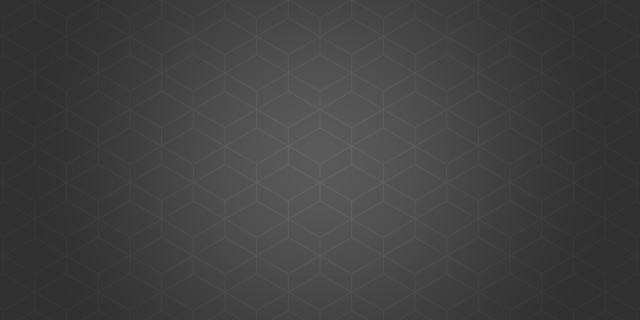
This background is drawn by a Shadertoy shader. Its source:

```glsl
// Faint outlines of stacked low boxes over a dark grey radial glow.

const vec2 TILE = vec2(0.198, 0.2284); // one box column by two box rows

// Distance to the box edges; every node sits on a staggered lattice.
float boxEdgeDistance(vec2 p) {
    vec2 q = abs(mod(p + 0.5 * TILE, TILE) - 0.5 * TILE);
    if (q.y > 0.25 * TILE.y) q = 0.5 * TILE - q; // fold onto the staggered row
    float slanted = abs(dot(q, normalize(vec2(0.25 * TILE.y, -0.5 * TILE.x))));
    float upright = abs(q.x);
    return min(slanted, upright);
}

void mainImage(out vec4 fragColor, in vec2 fragCoord) {
    vec2 p = (fragCoord - 0.5 * iResolution.xy) / iResolution.y;
    float pixel = 1.0 / iResolution.y;

    // Soft glow fading towards both sides
    float fade = smoothstep(0.0, 0.96, length(p - vec2(0.0, 0.01)));
    vec3 color = vec3(mix(0.349, 0.192, fade));

    // Hairlines, dimmed when thinner than a pixel
    float lineWidth = 0.0014;
    float soft = max(lineWidth, pixel);
    float d = boxEdgeDistance(p + vec2(0.0, 0.0706));
    float line = clamp(1.0 - d / soft, 0.0, 1.0) * lineWidth / soft;
    color *= 1.0 + 0.3 * line;

    fragColor = vec4(color, 1.0);
}
```
